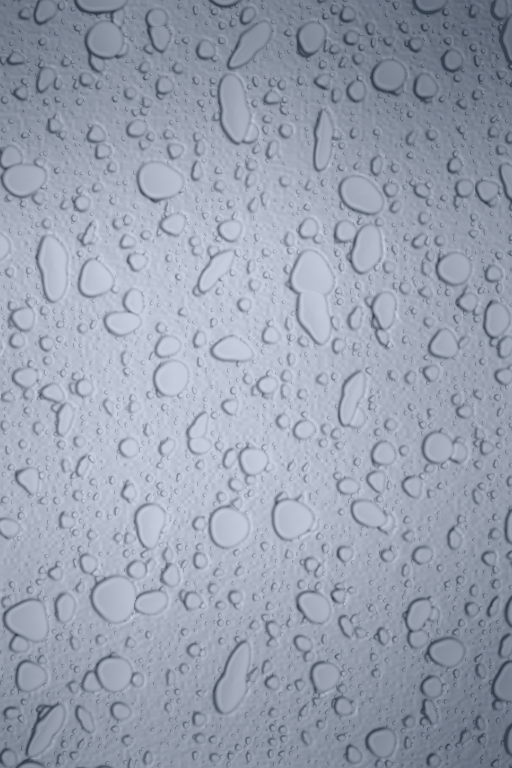
This texture is drawn by a WebGL 1 fragment shader. Its source:

```glsl
precision highp float;
// Water drops beaded on a blue-grey sheet under soft side light.
// Four jittered grids of egg-shaped drops, from mist to large beads, are
// shaded from their signed distance and normal, over a vignetted backdrop.
uniform vec2 u_resolution;

const vec3 SLATE = vec3(0.28, 0.32, 0.38);
const vec3 SILVER = vec3(0.725, 0.755, 0.815);

vec2 hash2(vec2 p) {
  vec3 q = fract(vec3(p.xyx) * vec3(0.1031, 0.1030, 0.0973));
  q += dot(q, q.yzx + 33.33);
  return fract((q.xx + q.yz) * q.zy);
}

float noise(vec2 p) {
  vec2 i = floor(p);
  vec2 f = fract(p);
  f = f * f * (3.0 - 2.0 * f);
  float low = mix(hash2(i).x, hash2(i + vec2(1.0, 0.0)).x, f.x);
  float high = mix(hash2(i + vec2(0.0, 1.0)).x, hash2(i + 1.0).x, f.x);
  return mix(low, high, f.y);
}

float bell(float x) {
  return exp(-x * x);
}

// Wobbly egg: x is the approximate signed distance, yz the outward normal.
vec3 eggDrop(vec2 p, float radius, float stretch, float angle, vec2 seed) {
  float c = cos(angle);
  float s = sin(angle);
  vec2 q = vec2(c * p.x + s * p.y, c * p.y - s * p.x);
  vec2 axes = radius * vec2(1.0 / stretch, stretch);
  float along = clamp(q.y / axes.y, -1.3, 1.3);
  axes.x *= 1.0 + (seed.x - 0.5) * 0.6 * along;
  q.x += (seed.y - 0.5) * 0.35 * radius * along * along;
  float turn = atan(q.y, q.x + 1e-6);
  axes *= 1.0 + 0.07 * sin(3.0 * turn + 6.28 * seed.y) * stretch;
  vec2 slope = q / (axes * axes) + 1e-5;
  float k = length(q / axes);
  float d = k * (k - 1.0) / length(slope);
  vec2 n = normalize(slope);
  return vec3(d, c * n.x - s * n.y, s * n.x + c * n.y);
}

// Nearest drop of one grid: distance, normal and radius.
vec4 dropLayer(vec2 p, float cell, vec2 radii, float share, float variety, float seed) {
  vec4 nearest = vec4(1.0, 1.0, 0.0, radii.x);
  vec2 home = floor(p / cell);
  for (int j = -1; j <= 1; j++) {
    for (int i = -1; i <= 1; i++) {
      vec2 id = home + vec2(float(i), float(j));
      vec2 place = hash2(id + seed);
      vec2 form = hash2(id + seed + 57.3);
      vec2 kind = hash2(id + seed + 131.7);
      if (kind.x < share) {
        float radius = mix(radii.x, radii.y, form.x * form.x);
        float bias = kind.y * 2.0 - 0.75;
        float stretch = exp(variety * bias * abs(bias));
        vec2 center = (id + 0.5 + 0.64 * (place - 0.5)) * cell;
        vec3 drop = eggDrop(p - center, radius, stretch, (form.y - 0.6) * 1.3, place.yx);
        if (drop.x < nearest.x) nearest = vec4(drop, radius);
      }
    }
  }
  return nearest;
}

// Adds one layer's relief, hiding smaller drops underneath it.
float addRelief(float relief, vec4 drop, vec2 darkSide, float strength, float pixel) {
  float d = drop.x;
  float w = max(min(0.0036, drop.w * 0.38), 0.6 * pixel);
  float side = dot(drop.yz, darkSide);
  float inside = 1.0 - smoothstep(-w, w, d);
  float shade = -bell(d / w) * (0.16 + 0.46 * smoothstep(-0.5, 0.9, side));
  shade += 0.12 * bell((d + 2.4 * w) / w) * smoothstep(-0.2, 0.9, side);
  shade += 0.14 * bell((d - 1.5 * w) / w) * smoothstep(0.0, 0.9, -side);
  float dome = clamp(1.0 + d / drop.w, 0.0, 1.0);
  shade += inside * (0.05 - 0.10 * side * dome);
  return mix(relief, 0.0, inside) + shade * strength;
}

// Broad light: brightest left of the middle, falling off to every edge.
float backdrop(vec2 uv) {
  float tone = 1.03;
  tone -= 0.56 * smoothstep(0.62, 1.04, uv.y);
  tone -= 0.42 * (1.0 - smoothstep(-0.06, 0.42, uv.y));
  tone -= 0.34 * smoothstep(0.45, 1.06, uv.x);
  tone -= 0.15 * (1.0 - smoothstep(-0.05, 0.3, uv.x));
  return max(tone, 0.2) + 0.06 * (noise(uv * vec2(4.0, 6.0)) - 0.5);
}

void main() {
  vec2 uv = gl_FragCoord.xy / u_resolution;
  vec2 p = gl_FragCoord.xy / u_resolution.x;
  float pixel = 1.0 / u_resolution.x;
  vec2 darkSide = normalize(vec2(-0.85, mix(0.5, -0.75, uv.y)));

  // Fine embossed mist between the drops
  vec2 shift = darkSide * 0.003;
  float relief = 0.13 * (noise((p - shift) * 150.0) - noise((p + shift) * 150.0));

  // Drops, smallest first
  vec4 mist = dropLayer(p, 0.017, vec2(0.0022, 0.0046), 0.5, 0.2, 11.0);
  vec4 small = dropLayer(p, 0.034, vec2(0.0055, 0.0105), 0.5, 0.25, 37.0);
  vec4 medium = dropLayer(p, 0.072, vec2(0.012, 0.023), 0.5, 0.3, 83.0);
  vec4 large = dropLayer(p, 0.132, vec2(0.027, 0.046), 0.5, 0.42, 149.0);
  relief = addRelief(relief, mist, darkSide, 0.5, pixel);
  relief = addRelief(relief, small, darkSide, 0.75, pixel);
  relief = addRelief(relief, medium, darkSide, 0.95, pixel);
  relief = addRelief(relief, large, darkSide, 1.0, pixel);

  float tone = clamp(backdrop(uv) + relief, -0.15, 1.12);
  gl_FragColor = vec4(mix(SLATE, SILVER, tone), 1.0);
}
```
